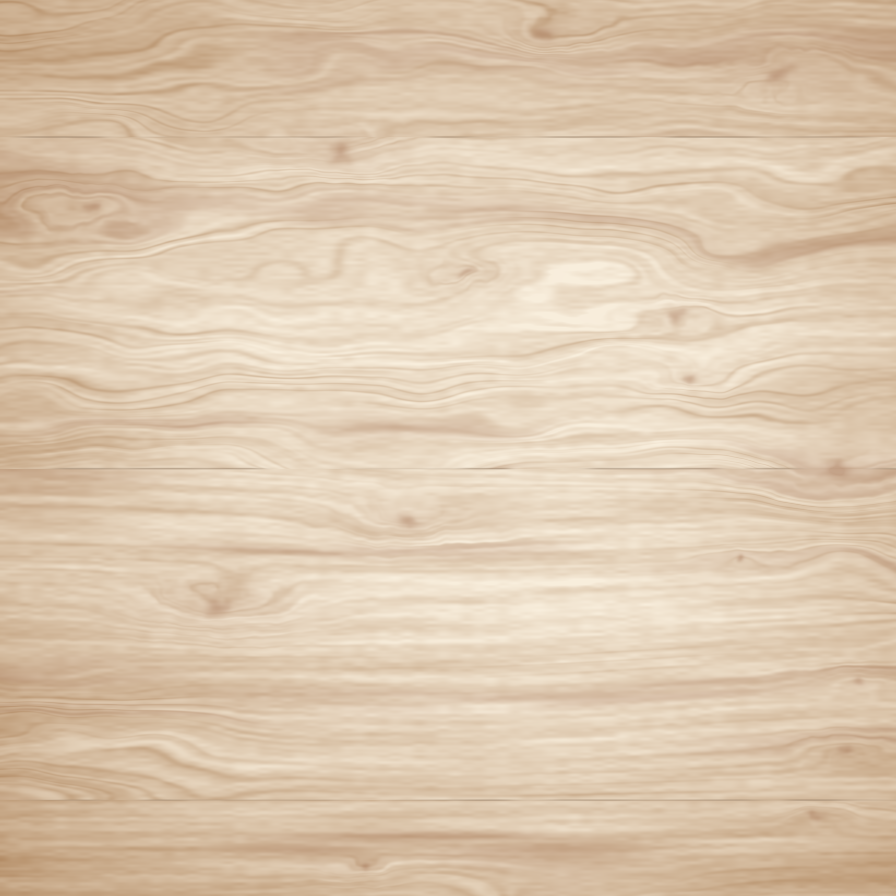
Write a WebGL 1 fragment shader that draws this texture.

```glsl
precision highp float;
// Pale wooden planks with fine horizontal grain, soft knots and darkened corners.
uniform vec2 u_resolution;

const float PLANK_HEIGHT = 0.37;
const float FIRST_SEAM = 0.107;
const int KNOT_COUNT = 15;
const vec3 TAN = vec3(0.76, 0.63, 0.495);
const vec3 CREAM = vec3(0.945, 0.893, 0.815);
const vec3 KNOT_BROWN = vec3(0.64, 0.45, 0.33);
const vec3 SEAM_GREY = vec3(0.60, 0.51, 0.42);

float hash(vec2 p) {
  return fract(sin(dot(p, vec2(127.1, 311.7))) * 43758.55);
}

float noise(vec2 p) {
  vec2 cell = floor(p);
  vec2 f = fract(p);
  f = f * f * (3.0 - 2.0 * f);
  float low = mix(hash(cell), hash(cell + vec2(1.0, 0.0)), f.x);
  float high = mix(hash(cell + vec2(0.0, 1.0)), hash(cell + vec2(1.0)), f.x);
  return mix(low, high, f.y);
}

float fbm(vec2 p) {
  float sum = 0.0;
  float weight = 0.5;
  for (int i = 0; i < 3; i++) {
    sum += weight * noise(p);
    p = p * 2.03 + vec2(17.3, 9.1);
    weight *= 0.45;
  }
  return sum / 0.826;
}

// x: bend of the grain around the knots, y: darkness of the cores
vec2 knots(vec2 p) {
  vec2 result = vec2(0.0);
  vec2 wobble = vec2(fbm(p * 32.0), fbm(p * 32.0 + 50.0)) - 0.5;
  for (int i = 0; i < KNOT_COUNT; i++) {
    float id = float(i);
    float size = hash(vec2(id, 3.7));
    vec2 center = vec2(hash(vec2(id, 1.3)),
                       (id + 0.2 + 0.6 * hash(vec2(id, 2.9))) / float(KNOT_COUNT));
    vec2 d = p - center + wobble * vec2(0.034, 0.020);
    vec2 reach = mix(vec2(0.025, 0.008), vec2(0.10, 0.032), size);
    vec2 eye = d / reach;
    float side = hash(vec2(id, 5.1)) < 0.5 ? -1.0 : 1.0;
    float falloff = exp(-dot(eye, eye));
    result.x += side * reach.y * 1.35 * falloff;
    vec2 core = d / (vec2(0.011, 0.007) * (0.5 + 0.6 * size));
    result.y += 0.45 * exp(-dot(core, core)) + 0.16 * falloff * size;
  }
  return result;
}

// Where the grain opens into cathedral loops
float loopArea(vec2 p, float plank) {
  return smoothstep(0.42, 0.75, noise(p * vec2(1.7, 6.0) + plank * 13.0));
}

// Wavy height across the grain
float grainHeight(vec2 p, float plank, float loopiness) {
  float calm = (noise(p * vec2(2.0, 4.0) + plank * 7.0) - 0.5) * 0.03;
  float loops = (fbm(p * vec2(4.5, 11.0) + plank * 5.0) - 0.5) * 0.13;
  return p.y + calm + loops * loopiness;
}

float streaks(vec2 p, float v, vec2 frequency, float shift) {
  return noise(vec2(p.x, v) * frequency + vec2(shift, shift * 0.37)) - 0.5;
}

// Layered streaks running along x, centred near zero
float grainTone(vec2 p, float v, float plank) {
  float shift = plank * 23.0;
  float tone = 0.25 * streaks(p, v, vec2(1.5, 15.0), shift);
  tone += 0.23 * streaks(p, v, vec2(3.0, 55.0), shift + 3.1);
  tone += 0.30 * streaks(p, v, vec2(5.0, 125.0), shift + 5.7);
  tone += 0.28 * streaks(p, v, vec2(9.0, 230.0), shift + 8.3);
  tone += 0.18 * streaks(p, p.y, vec2(75.0, 300.0), shift + 11.9);
  return tone;
}

// Thin dark growth rings that follow the contours of v
float growthRings(vec2 p, float v) {
  float phase = v * 62.0 + 1.6 * noise(vec2(p.x * 1.5, v * 20.0));
  float ring = pow(0.5 + 0.5 * sin(6.2832 * phase), 6.0);
  return ring * smoothstep(0.3, 0.8, noise(vec2(p.x * 6.0, v * 34.0) + 31.0));
}

// Hairline between planks, broken along its length
float seamLine(vec2 p, float pixel) {
  float y = mod(p.y - FIRST_SEAM + 0.5 * PLANK_HEIGHT, PLANK_HEIGHT) - 0.5 * PLANK_HEIGHT;
  float line = 1.0 - smoothstep(0.0, 0.0006 + pixel, abs(y));
  return line * smoothstep(0.1, 0.8, noise(p * vec2(22.0, 4.0)));
}

void main() {
  vec2 p = gl_FragCoord.xy / u_resolution;
  float plank = floor((p.y - FIRST_SEAM) / PLANK_HEIGHT) + 2.0;
  vec2 knot = knots(p);
  float loopiness = loopArea(p, plank);
  float v = grainHeight(p, plank, loopiness) + knot.x;

  // Light falls off from the middle towards the corners
  vec2 fromLight = p - vec2(0.54, 0.53);
  float tone = 0.93 - 1.6 * dot(fromLight, fromLight);
  tone += grainTone(p, v, plank);
  tone -= growthRings(p, v) * mix(0.14, 0.28, loopiness);
  vec3 color = mix(TAN, CREAM, clamp(tone, -0.4, 1.15));

  // Sparse reddish streaks, knot cores and seams
  float streak = smoothstep(0.66, 0.92, noise(vec2(p.x * 2.2 + plank * 3.0, v * 30.0)));
  float stain = 0.40 * streak * noise(vec2(p.x * 9.0, v * 130.0)) + 0.8 * knot.y;
  color = mix(color, KNOT_BROWN, clamp(stain, 0.0, 0.55));
  color = mix(color, SEAM_GREY, 0.55 * seamLine(p, 1.0 / u_resolution.y));

  gl_FragColor = vec4(color, 1.0);
}
```
